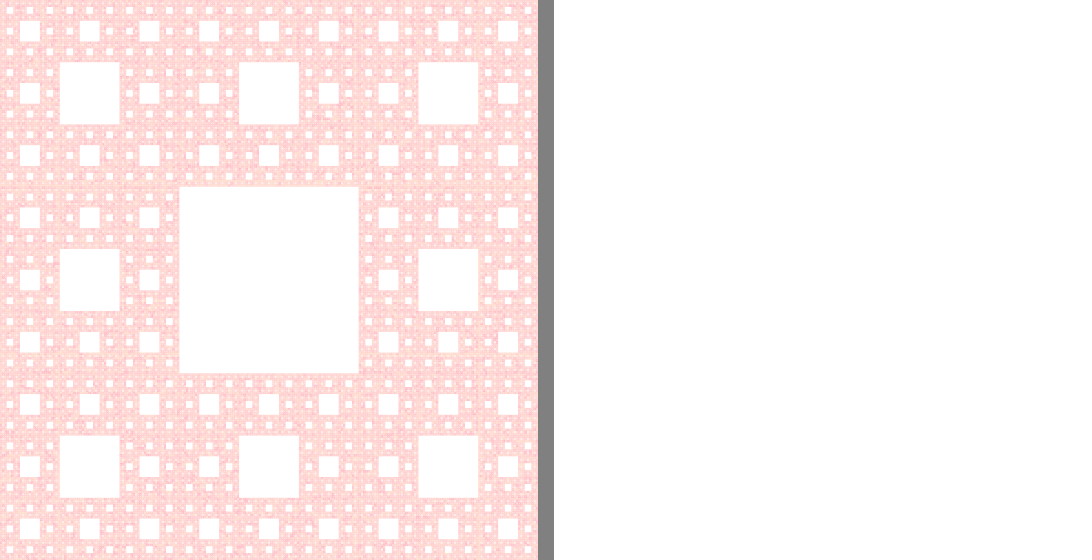
Left, the full canvas; right, a detail of the centre.
This pattern is drawn by a Shadertoy shader. Its source:

```glsl
#define OPEN_LEVELS 4
#define FINE_LEVELS 6
#define GRAIN_CELLS 243.0
#define PEACH_SHARE 0.13
#define STREAK_SHARE 0.06
#define STREAK_GAIN 0.5
#define WHITE vec3(1.0)
#define PALE vec3(1.0, 0.93, 0.92)
#define PEACH vec3(1.0, 0.87, 0.81)
#define SALMON vec3(1.0, 0.84, 0.82)
#define PINK vec3(1.0, 0.81, 0.82)
#define ROSE vec3(1.0, 0.75, 0.79)

float hash(vec2 p) {
    return fract(sin(dot(p, vec2(127.1, 311.7))) * 43758.5453);
}

// Pixel coverage of the centred hole in each cell of a grid.
float holeCoverage(vec2 uv, float cells) {
    vec2 cellPixels = iResolution.xy / cells;
    vec2 inside = (1.0 / 6.0 - abs(fract(uv * cells) - 0.5)) * cellPixels;
    vec2 cover = clamp(inside + 0.5, vec2(0.0), min(vec2(1.0), cellPixels / 3.0));
    return cover.x * cover.y;
}

// Tint of one grain, with occasional peach rows and columns.
vec3 grainColor(vec2 uv) {
    vec2 cell = floor(uv * GRAIN_CELLS);
    float line = max(hash(vec2(cell.x, 511.0)), hash(vec2(733.0, cell.y)));
    float peach = PEACH_SHARE + STREAK_GAIN * step(1.0 - STREAK_SHARE, line);
    if (hash(cell + 17.0) < peach) return PEACH;
    float pick = hash(cell + 59.0);
    return pick < 0.51 ? SALMON : pick < 0.86 ? PINK : ROSE;
}

void mainImage(out vec4 fragColor, in vec2 fragCoord) {
    vec2 uv = fragCoord / iResolution.xy;

    // Grain averaged over four samples per pixel.
    vec3 color = vec3(0.0);
    for (int i = 0; i < 4; i++) {
        vec2 offset = vec2(i % 2, i / 2) * 0.5 - 0.25;
        color += 0.25 * grainColor((fragCoord + offset) / iResolution.xy);
    }

    // Carpet holes: the large ones are open, the finest only pale.
    float openHole = 0.0;
    float fineHole = 0.0;
    float cells = 1.0;
    for (int level = 0; level < FINE_LEVELS; level++) {
        float cover = holeCoverage(uv, cells);
        if (level < OPEN_LEVELS) openHole = max(openHole, cover);
        else fineHole = max(fineHole, cover);
        cells *= 3.0;
    }
    color = mix(color, PALE, fineHole);
    color = mix(color, WHITE, openHole);
    fragColor = vec4(color, 1.0);
}
```
